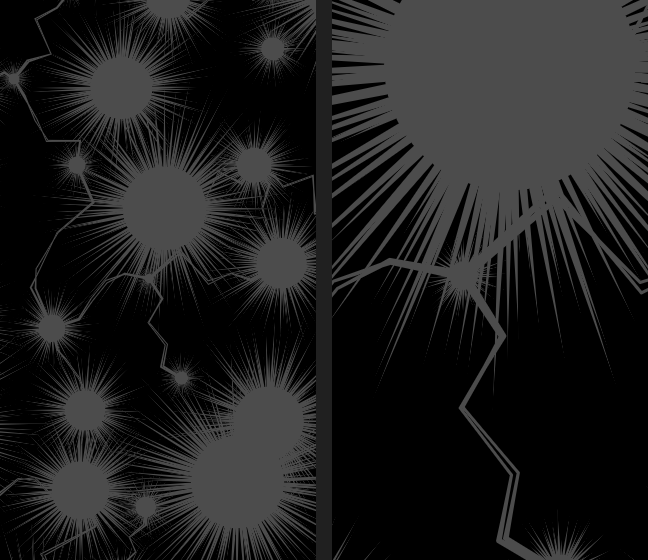
Left, the full canvas; right, a detail of the centre.
This pattern is drawn by a Shadertoy shader. Its source:

```glsl
// Grey spiky bursts of mixed sizes on black, linked by thin jagged bolts.
// Bursts sit on a jittered grid; each is a core disc plus layers of tapered
// spikes in polar sectors. Bolts are bent polylines between grid neighbours.

const float TAU = 6.2831853;
const float CELL = 1.0 / 3.0;
const vec3 GREY = vec3(0.30);

float hash(vec2 p) {
    vec3 q = fract(vec3(p.xyx) * 0.1031);
    q += dot(q, q.yzx + 33.33);
    return fract((q.x + q.y) * q.z);
}

// Antialiased coverage of a signed distance
float coverage(float d, float pixel) {
    return clamp(0.5 - d / pixel, 0.0, 1.0);
}

vec2 burstCentre(vec2 cell) {
    vec2 jitter = vec2(hash(cell + 17.3), hash(cell + 61.7)) - 0.5;
    return (cell + 0.5 + 0.75 * jitter) * CELL;
}

// Golden ratio steps spread the sizes evenly, with few large ones
float burstRadius(vec2 cell) {
    float u = fract((cell.x + 3.0 * cell.y) * 0.618 + 0.75);
    return 0.04 + 0.38 * u * u;
}

float burst(vec2 p, float radius, float seed, float pixel) {
    float r = length(p);
    if (r > radius * 1.4) return 0.0;
    float turn = atan(p.y, p.x) / TAU + 0.5;
    float count = floor(24.0 + 90.0 * radius);
    float cover = coverage(r - 0.36 * radius, pixel);
    for (float layer = 0.0; layer < 3.0; layer++) {
        float s = turn * count + layer * 0.37;
        vec2 id = vec2(mod(floor(s), count) + 71.0 * layer, seed);
        float shift = 0.5 * (hash(id) - 0.5);
        float side = abs(fract(s) - 0.5 - shift) * TAU / count * r;
        float reach = radius * mix(0.48, 1.0, hash(id + 37.1));
        float halfWidth = 1.1 * radius / count * (1.0 - r / reach);
        cover = max(cover, coverage(side - halfWidth, pixel));
    }
    return cover;
}

// Two loosely parallel strands, thick at the ends and thin in the middle
float bolt(vec2 p, vec2 a, vec2 b, float seed, float pixel) {
    vec2 normal = vec2(a.y - b.y, b.x - a.x);
    float cover = 0.0;
    for (float strand = 0.0; strand < 2.0; strand++) {
        vec2 from = a;
        for (float i = 1.0; i < 6.0; i++) {
            float bend = 0.4 * (hash(vec2(i, seed)) - 0.5);
            bend += 0.06 * strand * (hash(vec2(i + 9.0, seed)) - 0.5);
            float along = i / 5.0 + 0.12 * (hash(vec2(i + 20.0, seed)) - 0.5);
            vec2 to = i < 5.0 ? mix(a, b, along) + normal * bend : b;
            vec2 dir = to - from;
            float h = clamp(dot(p - from, dir) / dot(dir, dir), 0.0, 1.0);
            float ends = 2.0 * (i - 1.0 + h) / 5.0 - 1.0;
            float halfWidth = 0.0015 + 0.004 * ends * ends;
            float d = length(p - from - dir * h) - halfWidth;
            cover = max(cover, coverage(d, pixel));
            from = to;
        }
    }
    return cover;
}

void mainImage(out vec4 fragColor, in vec2 fragCoord) {
    float pixel = 1.0 / iResolution.x;
    vec2 p = fragCoord * pixel;
    vec2 home = floor(p / CELL);
    float cover = 0.0;

    for (float y = -2.0; y <= 2.0; y++) {
        for (float x = -2.0; x <= 2.0; x++) {
            vec2 cell = home + vec2(x, y);
            vec2 centre = burstCentre(cell);
            float seed = floor(900.0 * hash(cell + 5.9));
            cover = max(cover, burst(p - centre, burstRadius(cell), seed, pixel));

            // Links to the right and upper neighbours
            if (hash(cell + 83.2) < 0.5) {
                vec2 right = burstCentre(cell + vec2(1, 0));
                cover = max(cover, bolt(p, centre, right, seed + 3.0, pixel));
            }
            if (hash(cell + 29.4) < 0.55) {
                vec2 upper = burstCentre(cell + vec2(0, 1));
                cover = max(cover, bolt(p, centre, upper, seed + 8.0, pixel));
            }
        }
    }
    fragColor = vec4(GREY * cover, 1.0);
}
```
